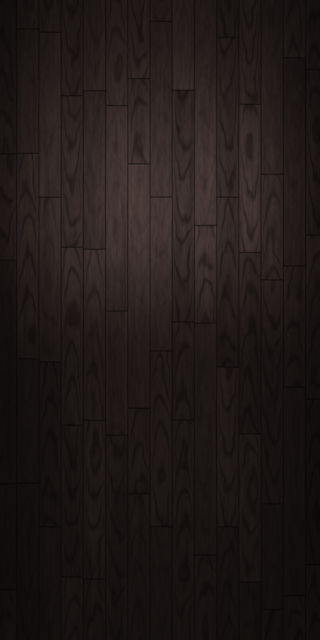
Reproduce this texture procedurally as a WebGL 1 fragment shader.

```glsl
precision highp float;
uniform vec2 u_resolution;

float hash(vec2 p) {
  return fract(sin(dot(p, vec2(12.9898, 78.233))) * 43758.5453);
}

float noise(vec2 p) {
  vec2 i = floor(p), f = fract(p);
  f = f * f * (3.0 - 2.0 * f);
  return mix(mix(hash(i), hash(i + vec2(1.0, 0.0)), f.x),
             mix(hash(i + vec2(0.0, 1.0)), hash(i + vec2(1.0, 1.0)), f.x), f.y);
}

// Dark line at distance d, all in canvas widths
float seam(float d, float halfWidth) {
  float pixel = 1.0 / u_resolution.x;
  return 1.0 - smoothstep(halfWidth - 0.5 * pixel, halfWidth + pixel, d);
}

// Nested arches that close into an eye around the board's heart
float cathedral(vec2 q, float seed) {
  float heart = 0.15 + 0.7 * hash(vec2(seed, 3.0));
  float bend = noise(vec2(q.x * 1.5 + seed, q.y * 9.0)) - 0.5;
  float ripple = noise(vec2(q.x * 5.0 + seed, q.y * 34.0)) - 0.5;
  float u = q.x + 0.3 * bend;
  float along = q.y - heart;
  float rings = 5.0 * u * u + 9.0 * sqrt(along * along + 0.001) + 0.8 * bend + 0.35 * ripple;
  float line = pow(0.5 + 0.5 * sin(6.2832 * rings), 4.0);
  return line * (1.0 - smoothstep(0.25, 0.52, abs(q.x)));
}

void main() {
  vec2 uv = gl_FragCoord.xy / u_resolution;
  vec2 p = gl_FragCoord.xy / u_resolution.x;

  // Columns of boards, each course cut once more at a varying height
  float across = p.x * 14.4 + 0.25;
  float column = floor(across);
  float u = fract(across) - 0.5;
  float course = p.y / 1.03 + hash(vec2(column, 7.0));
  float t = fract(course);
  float cut = mix(0.3, 0.75, hash(vec2(column, 11.0)));
  float seed = 40.0 * hash(vec2(column, 2.0 * floor(course) + step(cut, t)));

  // Grain: broad streaks, fine fibres, pores and arches
  float streak = noise(vec2(p.x * 60.0 + seed, p.y * 3.0 + seed));
  float fibre = noise(vec2(p.x * 190.0 + seed, p.y * 14.0));
  float pore = noise(vec2(p.x * 240.0, p.y * 75.0 + seed));
  float figure = mix(0.3, 1.0, smoothstep(0.15, 0.6, hash(vec2(seed, 5.0))));
  float shade = 0.87 + 0.25 * hash(vec2(seed, 9.0));
  shade *= 1.0 + 0.14 * (streak - 0.5) + 0.16 * (fibre - 0.5) + 0.12 * (pore - 0.5);
  shade *= 1.0 - 0.3 * figure * cathedral(vec2(u, t), seed);

  // Seams between boards
  float side = (0.5 - abs(u)) / 14.4;
  float end = min(min(t, 1.0 - t), abs(t - cut)) * 1.03;
  shade *= 1.0 - 0.38 * seam(side, 0.0012);
  shade *= 1.0 - 0.42 * seam(end, 0.0013);

  // Band of light above the middle, fading towards the sides
  float fromCentre = abs(2.0 * uv.x - 1.0);
  float spread = 1.0 - 0.65 * fromCentre * fromCentre;
  float band = smoothstep(0.42, 0.67, uv.y) * (1.0 - smoothstep(0.69, 1.03, uv.y));
  float glow = 0.2 * smoothstep(-0.1, 0.45, uv.y);
  float light = spread * (glow + 0.85 * band);
  vec3 wood = mix(vec3(0.083, 0.066, 0.061), vec3(0.26, 0.206, 0.195), light);
  wood *= 1.0 - 0.22 * pow(fromCentre, 3.0);

  gl_FragColor = vec4(wood * shade, 1.0);
}
```
